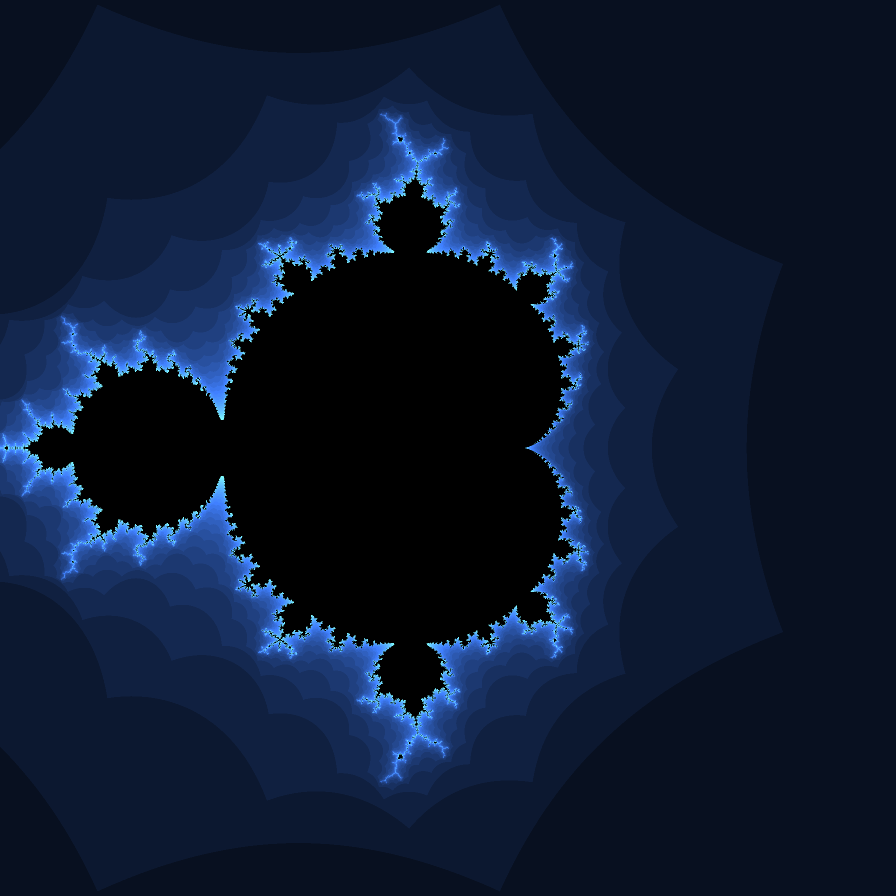
A WebGL 2 fragment shader for this background:

```glsl
#version 300 es
precision highp float;
// Mandelbrot set drawn in flat escape-time bands, from navy to cyan.
// An orbit escapes when it leaves a square, not a disc, which gives the
// bands their scalloped outlines. Points that never escape stay black.

uniform vec2 u_resolution;
out vec4 fragColor;

const int   MAX_STEPS     = 32;                  // orbit length, also number of bands
const float ESCAPE_BOX    = 2.0;                 // half side of the escape square
const float VIEW_SIZE     = 3.0;                 // plane units across the canvas
const vec2  VIEW_CENTER   = vec2(0.0);
const vec3  BAND_TINT     = vec3(0.5, 1.0, 2.0); // blue saturates first
const vec3  INSIDE_COLOR  = vec3(0.0);
const int   SAMPLES       = 2;                   // smoothing samples per axis
const float SAMPLE_SPREAD = 0.4;                 // distance between samples, in pixels

vec2 complexSquare(vec2 z) {
    return vec2(z.x * z.x - z.y * z.y, 2.0 * z.x * z.y);
}

// Step at which the orbit of c leaves the square, or 0 if it never does
int escapeStep(vec2 c) {
    vec2 z = vec2(0.0);
    for (int i = 1; i <= MAX_STEPS; i++) {
        z = complexSquare(z) + c;
        if (max(abs(z.x), abs(z.y)) > ESCAPE_BOX) return i;
    }
    return 0;
}

vec3 bandColor(vec2 c) {
    int n = escapeStep(c);
    if (n == 0) return INSIDE_COLOR;
    return min(BAND_TINT * float(n) / float(MAX_STEPS), 1.0);
}

void main() {
    float planePerPixel = VIEW_SIZE / min(u_resolution.x, u_resolution.y);
    vec2 fromCenter = gl_FragCoord.xy - 0.5 * u_resolution;

    // Average a small grid of samples to smooth the band edges
    vec3 sum = vec3(0.0);
    for (int y = 0; y < SAMPLES; y++) {
        for (int x = 0; x < SAMPLES; x++) {
            vec2 jitter = (vec2(x, y) - 0.5 * float(SAMPLES - 1)) * SAMPLE_SPREAD;
            sum += bandColor(VIEW_CENTER + (fromCenter + jitter) * planePerPixel);
        }
    }
    fragColor = vec4(sum / float(SAMPLES * SAMPLES), 1.0);
}
```
